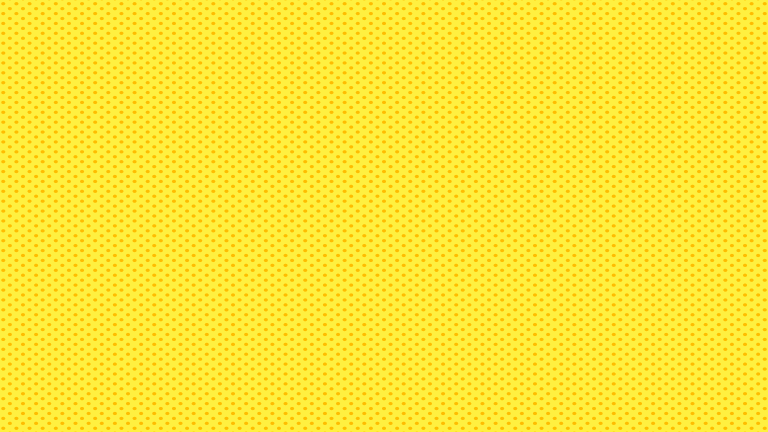
Write a Shadertoy shader that draws this pattern.

```glsl
// Staggered orange dots on a bright yellow ground.
// Two interleaved lattices of flat ellipses, each folded into one cell
// and drawn from a smoothed distance estimate.

// Approximate signed distance to an axis-aligned ellipse.
float ellipseDistance(vec2 p, vec2 radii)
{
    float k = length(p / radii);
    float slope = length(p / (radii * radii));
    return k * (k - 1.0) / max(slope, 1e-3);
}

// Offset from the centre of the nearest lattice cell.
vec2 foldToCell(vec2 p, vec2 cell)
{
    return (fract(p / cell + 0.5) - 0.5) * cell;
}

void mainImage(out vec4 fragColor, in vec2 fragCoord)
{
    // Canvas units: height is 1, origin at the centre.
    vec2 p = (fragCoord - 0.5 * iResolution.xy) / iResolution.y;
    float pixel = 1.0 / iResolution.y;

    // 58.5 dots across and 43.75 row pairs down on a 16:9 canvas.
    vec2 cell = vec2(16.0 / 9.0 / 58.5, 1.0 / 43.75);
    vec2 radii = vec2(0.0046, 0.0037);

    // The second lattice sits half a cell away on both axes.
    float d = min(
        ellipseDistance(foldToCell(p - cell * vec2(0.5, 0.0), cell), radii),
        ellipseDistance(foldToCell(p - cell * vec2(0.0, 0.5), cell), radii));

    // Edge coverage about one pixel wide.
    float dotMask = clamp(0.5 - d / pixel, 0.0, 1.0);

    vec3 ground = vec3(1.0, 0.94, 0.25);
    vec3 dotColor = vec3(1.0, 0.74, 0.0);
    fragColor = vec4(mix(ground, dotColor, dotMask), 1.0);
}
```
